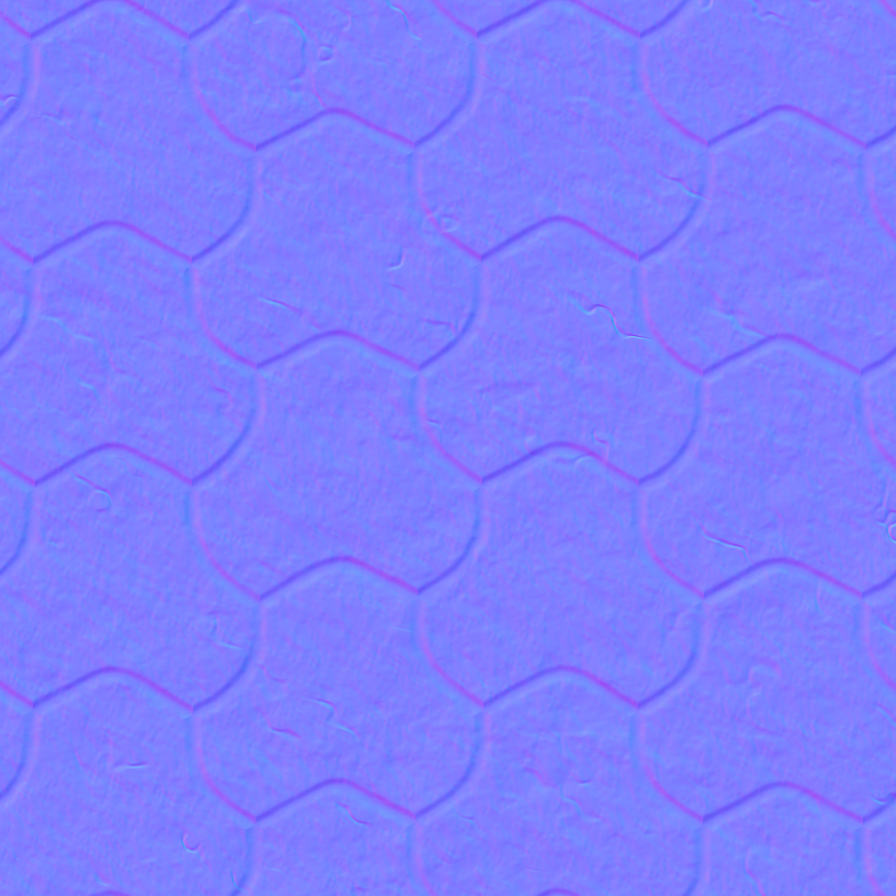
Give the GLSL for this texture map, as a WebGL 2 fragment shader.

```glsl
#version 300 es
precision highp float;
// Tangent-space normal map of interlocking arched paving stones.
// Joints are distances to mirrored Bezier curves on a half-drop lattice;
// the stone surface is the slope of fine fractal noise with faint creases.

uniform vec2 u_resolution;
out vec4 outColor;

const float REPEATS = 4.0;                    // stones across and down
const vec2 ARCH_END = vec2(0.355, -0.170);    // relative to the arch top
const vec2 SIDE_BEND = vec2(0.355, -0.330);
const vec2 SIDE_END = vec2(0.645, -0.670);    // foot of the neighbouring arch
const float JOINT_SHIFT = 0.010;
const float UPPER_WIDTH = 0.022;
const float LOWER_WIDTH = 0.026;
const float UPPER_SLOPE = 0.31;
const float LOWER_SLOPE = 0.12;
const float WOBBLE = 0.014;
const float ROUGHNESS = 0.078;
const float CREASE_DEPTH = 0.0032;
const float SLOPE_STEP = 0.006;
const int CURVE_STEPS = 5;
const int OCTAVES = 5;

float hash(vec2 p) {
    return fract(sin(dot(p, vec2(127.1, 311.7))) * 43758.5453);
}

float noise(vec2 p) {
    vec2 i = floor(p), f = fract(p);
    f = f * f * f * (f * (f * 6.0 - 15.0) + 10.0);
    return mix(mix(hash(i), hash(i + vec2(1, 0)), f.x),
               mix(hash(i + vec2(0, 1)), hash(i + vec2(1, 1)), f.x), f.y);
}

// Vector from the closest point of segment ab to p
vec2 fromSegment(vec2 p, vec2 a, vec2 b) {
    vec2 ab = b - a;
    return p - a - ab * clamp(dot(p - a, ab) / dot(ab, ab), 0.0, 1.0);
}

vec2 shorter(vec2 a, vec2 b) {
    return dot(a, a) < dot(b, b) ? a : b;
}

vec2 fromCurve(vec2 p, vec2 a, vec2 b, vec2 c) {
    vec2 best = vec2(9.0), last = a;
    for (int i = 1; i <= CURVE_STEPS; i++) {
        float t = float(i) / float(CURVE_STEPS);
        vec2 next = mix(mix(a, b, t), mix(b, c, t), t);
        best = shorter(best, fromSegment(p, last, next));
        last = next;
    }
    return best;
}

// Vector from the closest joint; alternate columns drop by half a stone
vec2 fromJoint(vec2 p) {
    vec2 best = vec2(9.0);
    for (int i = -1; i <= 1; i++) {
        float column = floor(p.x) + float(i);
        vec2 q = p - vec2(column + 0.5, 0.5 * column);
        q.y = mod(q.y + 0.85, 1.0) - 0.85;
        float mirror = q.x < 0.0 ? -1.0 : 1.0;
        q.x = abs(q.x);
        vec2 shoulder = vec2(0.13, -0.05);
        vec2 v = fromCurve(q, vec2(0.0), vec2(0.05, 0.0), shoulder);
        v = shorter(v, fromSegment(q, shoulder, ARCH_END));
        v = shorter(v, fromSegment(q, ARCH_END, SIDE_BEND));
        v = shorter(v, fromCurve(q, SIDE_BEND, vec2(0.37, -0.53), SIDE_END));
        best = shorter(best, v * vec2(mirror, 1.0));
    }
    return best;
}

// Stone relief: mostly fine grain, falling gently to the right
float relief(vec2 p) {
    vec2 grain = mat2(0.88, 0.47, -0.47, 0.88) * p;
    grain += 0.022 * vec2(noise(p * 9.0), noise(p * 9.0 + 31.0));
    float height = 0.0, frequency = 4.3, weight = 0.28;
    for (int i = 0; i < OCTAVES; i++) {
        vec2 q = grain * vec2(0.72, 1.0) * frequency + float(i) * 17.3;
        height += weight * ROUGHNESS / frequency * noise(q);
        grain = mat2(0.98, 0.2, -0.2, 0.98) * grain;
        frequency *= 1.9;
        weight += 0.16;
    }
    // Faint, broken creases
    vec2 c = mat2(0.8, 0.6, -0.6, 0.8) * p;
    float ridge = 1.0 - abs(2.0 * noise(c * vec2(2.5, 6.0) + 0.5 * noise(p * 13.0)) - 1.0);
    float sparse = smoothstep(0.5, 0.85, noise(p * 5.0 + 71.0));
    return height - CREASE_DEPTH * sparse * smoothstep(0.65, 1.0, ridge);
}

void main() {
    vec2 p = gl_FragCoord.xy / u_resolution * REPEATS;

    // Slightly uneven joints
    vec2 wander = vec2(noise(p * 6.0), noise(p * 6.0 + 19.0)) - 0.5;
    vec2 drift = vec2(noise(p * 0.9 + 7.0), noise(p * 0.9 + 43.0)) - 0.5;
    vec2 joint = fromJoint(p + WOBBLE * wander + 0.03 * drift + vec2(0.0, JOINT_SHIFT));
    float gap = length(joint);
    vec2 away = joint / max(gap, 0.0001);

    // Steep upper wall, soft and worn lower wall
    float upper = smoothstep(-0.5, 0.9, away.y);
    float t = gap / mix(LOWER_WIDTH, UPPER_WIDTH, upper);
    float wear = mix(0.45 + 1.1 * noise(p * 24.0), 0.85 + 0.3 * noise(p * 14.0), upper);
    float profile = t * exp(0.25 - 0.25 * t * t * t * t);
    float wall = mix(LOWER_SLOPE, UPPER_SLOPE, upper) * wear * profile;

    // Surface slope, calmer inside the joints
    float h = relief(p);
    vec2 slope = vec2(relief(p + vec2(SLOPE_STEP, 0.0)) - h,
                      relief(p + vec2(0.0, SLOPE_STEP)) - h) / SLOPE_STEP;
    slope *= mix(0.5, 1.0, smoothstep(0.0, 0.06, gap));

    vec2 tilt = (slope + away * wall) * vec2(1.0, -1.0);
    vec3 normal = vec3(tilt, sqrt(max(1.0 - dot(tilt, tilt), 0.0)));
    outColor = vec4(0.5 + 0.5 * normal, 1.0);
}
```
